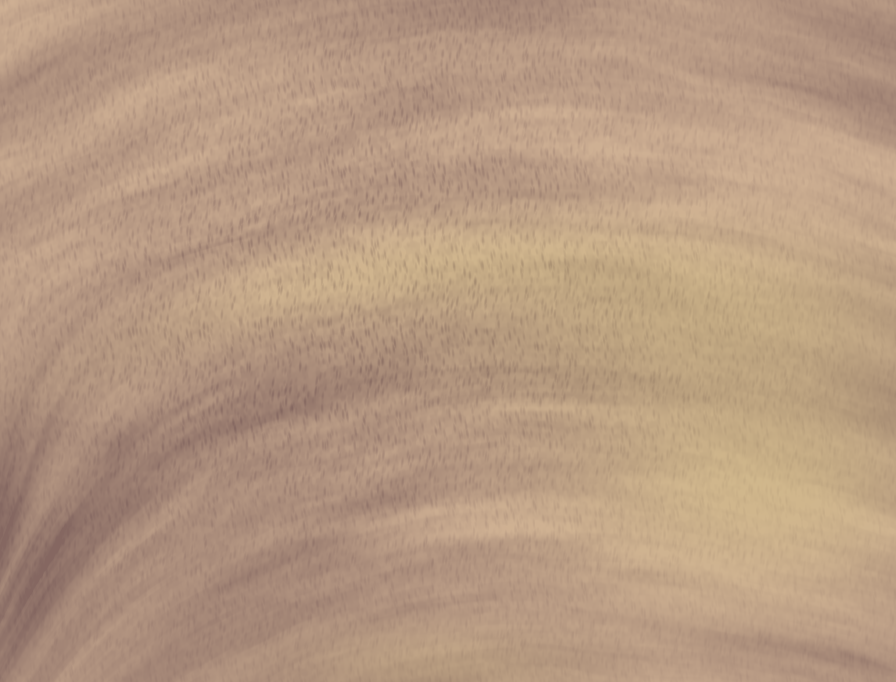
Give the GLSL for this texture, as a Shadertoy shader.

```glsl
// Thin mauve and straw paint brushed in wide arcs over coarse paper.
// Soft cellular noise, stretched along bent coordinates, makes the brush streaks;
// sharp cellular noise makes the short upright flecks of the paper grain.

#define MAUVE vec3(0.555, 0.440, 0.405)
#define SAND vec3(0.790, 0.670, 0.565)
#define STRAW_TINT vec3(0.008, 0.028, -0.030)
#define ARC_BEND 0.33
#define ARC_TOP 0.80
#define STREAK_SCALE vec2(1.7, 9.0)
#define STREAK_CONTRAST 1.15
#define FLECK_CELLS vec2(135.0, 72.0)
#define FLECK_DEPTH 0.42
#define MOTTLE_DEPTH 0.16
#define BASE_TONE 0.64

vec3 hash3(vec2 cell) {
    vec3 h = fract(cell.xyx * vec3(0.1031, 0.1030, 0.0973));
    h += dot(h, h.yxz + 33.33);
    return fract((h.xxy + h.yzz) * h.zyx);
}

// Soft cellular noise: random cell values blended by distance
float softCells(vec2 p) {
    vec2 cell = floor(p);
    float total = 0.0, weights = 0.0;
    for (int y = -1; y <= 1; y++)
    for (int x = -1; x <= 1; x++) {
        vec2 neighbour = cell + vec2(x, y);
        vec3 h = hash3(neighbour);
        vec2 d = neighbour + 0.2 + 0.6 * h.xy - p;
        float w = exp(-5.0 * dot(d, d));
        total += w * h.z;
        weights += w;
    }
    return total / weights;
}

// Layers of streaks, finer and fainter each time
float streaks(vec2 flow) {
    float sum = 0.0, amp = 0.5;
    vec2 q = flow * STREAK_SCALE + 20.0;
    for (int i = 0; i < 5; i++) {
        sum += amp * (softCells(q) - 0.5);
        q = q * vec2(1.8, 2.0) + vec2(7.3, 3.1);
        amp *= 0.62;
    }
    return sum;
}

// Short upright flecks, one of random strength per cell
float flecks(vec2 p) {
    vec2 q = p * FLECK_CELLS;
    q.x += 0.4 * sin(q.y * 0.7);
    vec2 cell = floor(q);
    float dark = 0.0;
    for (int y = -1; y <= 1; y++)
    for (int x = -1; x <= 1; x++) {
        vec2 neighbour = cell + vec2(x, y);
        vec3 h = hash3(neighbour + 300.0);
        vec2 d = (neighbour + h.xy - q) / vec2(0.32, 0.30 + 0.35 * h.z);
        dark = max(dark, h.z * (1.0 - smoothstep(0.1, 1.3, length(d))));
    }
    return dark;
}

float blob(vec2 p, vec2 centre, vec2 radius) {
    vec2 d = (p - centre) / radius;
    return exp(-dot(d, d));
}

void mainImage(out vec4 fragColor, in vec2 fragCoord) {
    vec2 p = fragCoord / iResolution.y;

    // Bent coordinates: broad arcs, steeper in the lower left
    float fromTop = p.x - ARC_TOP;
    float lower = 1.0 - smoothstep(0.15, 0.65, p.y);
    vec2 flow = vec2(p.x, p.y + ARC_BEND * fromTop * fromTop);
    vec2 bent = flow + vec2(0.0, 0.25 * lower * exp(-6.0 * p.x));
    bent.y += 0.022 * (softCells(p * vec2(5.0, 8.0) + 40.0) - 0.5);
    float streak = streaks(bent);

    // Dark brush strokes along the arcs
    float stroke = 0.65 * blob(flow, vec2(0.48, 0.73), vec2(0.36, 0.026))
                 + 0.70 * blob(flow, vec2(0.70, 0.445), vec2(0.24, 0.028))
                 + 0.50 * blob(flow, vec2(0.40, 0.38), vec2(0.25, 0.022))
                 + 0.60 * blob(flow, vec2(0.62, 0.28), vec2(0.12, 0.012))
                 + 0.45 * blob(flow, vec2(1.08, 0.71), vec2(0.28, 0.018))
                 + 0.95 * blob(flow, vec2(1.19, 0.10), vec2(0.09, 0.013))
                 + 0.60 * blob(flow, vec2(1.29, 0.83), vec2(0.08, 0.04));

    // Feathered tuft at the left edge
    float tuft = blob(p, vec2(0.0, 0.22), vec2(0.085, 0.15))
               + 0.7 * blob(p, vec2(0.12, 0.36), vec2(0.07, 0.04));
    stroke += tuft * 0.8;
    stroke *= clamp(0.75 - 2.2 * streak, 0.15, 1.5);

    // Straw-coloured pools
    float straw = blob(p, vec2(1.12, 0.30), vec2(0.28, 0.16))
                + 0.85 * blob(p, vec2(1.02, 0.54), vec2(0.40, 0.13))
                + 0.55 * blob(flow, vec2(0.60, 0.62), vec2(0.40, 0.06))
                + 0.50 * blob(p, vec2(0.65, 0.02), vec2(0.22, 0.06));
    straw = clamp(straw, 0.0, 1.1);

    // Paper grain, strongest left of centre
    float rough = 0.22 + 0.78 * blob(p, vec2(0.52, 0.62), vec2(0.52, 0.42));
    float fleck = flecks(p) * rough;
    float mottle = softCells(p * vec2(190.0, 110.0)) - 0.5;

    float tone = BASE_TONE + STREAK_CONTRAST * (1.0 - 0.45 * straw) * streak;
    tone += 0.24 * straw - 0.50 * stroke - FLECK_DEPTH * fleck;
    tone += MOTTLE_DEPTH * (0.4 + rough) * mottle;
    tone += 0.08 * smoothstep(0.75, 1.0, p.y);
    tone -= 0.22 * blob(p, vec2(0.15, 0.15), vec2(0.50, 0.25));

    vec3 colour = mix(MAUVE, SAND, clamp(tone, -0.15, 1.08));
    colour += STRAW_TINT * straw;
    fragColor = vec4(colour, 1.0);
}
```
